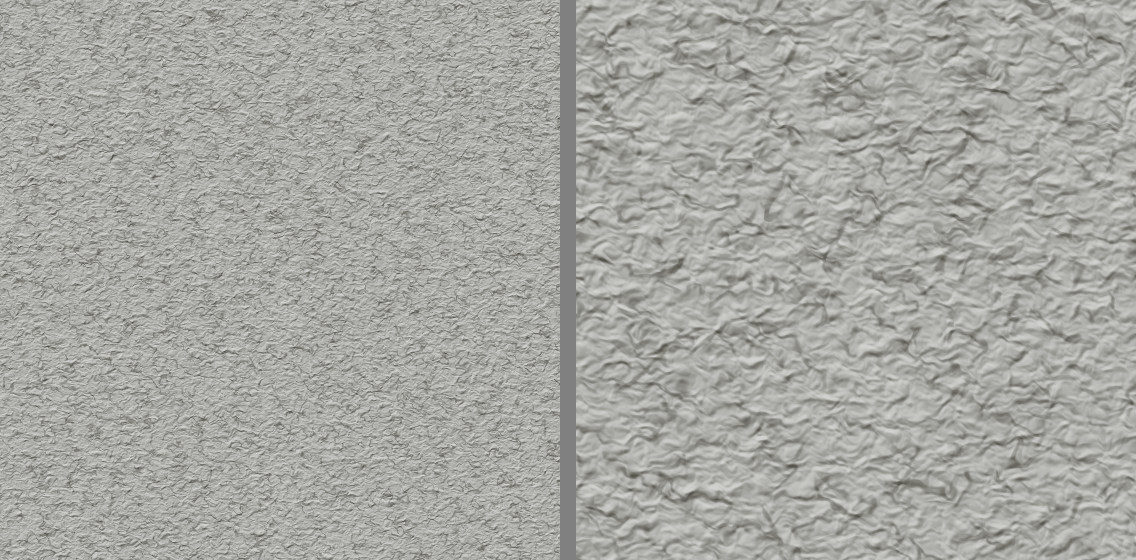
Left: the whole. Right: its middle third, enlarged.
Write a Shadertoy shader that draws this texture.

```glsl
// Rough grey plaster, lit from the upper left.
// A creased height field of gradient noise is shaded by its slope towards
// the light; broken hairline cracks, mostly level, are then darkened in.

// Unit gradient of a lattice point, from an integer hash.
vec2 latticeGradient(vec2 cell) {
    uvec2 k = uvec2(ivec2(cell));
    uint h = k.x * 1597u ^ k.y * 51749u;
    h = (h ^ (h >> 15)) * 73529u;
    h = (h ^ (h >> 13)) * 92821u;
    h ^= h >> 16;
    float angle = float(h & 65535u) * 6.2832 / 65536.0;
    return vec2(cos(angle), sin(angle));
}

float gradientNoise(vec2 p) {
    vec2 i = floor(p), f = p - i;
    vec2 u = f * f * f * (f * (f * 6.0 - 15.0) + 10.0);
    vec2 o = vec2(0.0, 1.0);
    float a = dot(latticeGradient(i), f);
    float b = dot(latticeGradient(i + o.yx), f - o.yx);
    float c = dot(latticeGradient(i + o.xy), f - o.xy);
    float d = dot(latticeGradient(i + 1.0), f - 1.0);
    return mix(mix(a, b, u.x), mix(c, d, u.x), u.y);
}

vec2 warp(vec2 p) {
    return p + 0.004 * vec2(gradientNoise(p * 75.0 + 7.3),
                            gradientNoise(p * 80.0 + 31.7));
}

// Flattened lumps parted by sharp valleys, in three sizes.
float plasterHeight(vec2 p) {
    vec2 q = warp(p) * vec2(60.0, 92.0);
    float height = 0.0, amplitude = 1.0;
    for (int i = 0; i < 3; i++) {
        float n = gradientNoise(q);
        height += amplitude * mix(n, abs(n), 0.65);
        q = mat2(1.0, 0.12, -0.12, 1.0) * q * 1.7 + 17.4;
        amplitude *= 0.66;
    }
    return height;
}

// Thin lines along the zero contours of stretched noise, broken by a mask.
// Dividing by the slope keeps each line equally thin along its length.
float cracks(vec2 p) {
    vec2 q = warp(p) + 0.003 * gradientNoise(p * 150.0 + 3.1);
    vec2 e = vec2(0.001, 0.0);
    float total = 0.0;
    for (int i = 0; i < 5; i++) {
        float k = float(i);
        float angle = (k - 1.9) * 0.32;
        float c = cos(angle), s = sin(angle);
        mat2 turn = mat2(c, -s, s, c);
        vec2 stretch = vec2(20.0, 58.0);
        float n = gradientNoise(turn * q * stretch + k * 23.7);
        vec2 slope = vec2(gradientNoise(turn * (q + e.xy) * stretch + k * 23.7),
                          gradientNoise(turn * (q + e.yx) * stretch + k * 23.7)) - n;
        float gap = abs(n) * e.x / (length(slope) + 0.01);
        float line = 1.0 - smoothstep(0.0002, 0.0018, gap);
        float mask = smoothstep(-0.02, 0.3, gradientNoise(p * vec2(32.0, 46.0) + k * 41.3));
        total += line * mask;
    }
    return min(total, 1.2);
}

void mainImage(out vec4 fragColor, in vec2 fragCoord) {
    vec2 p = fragCoord / iResolution.y;

    // Slope towards the light; lit faces saturate, shaded ones stay deep.
    vec2 towardsLight = vec2(-0.0007, 0.0018);
    float slope = plasterHeight(p) - plasterHeight(p + towardsLight);
    slope *= 1.0 + 0.7 * gradientNoise(p * 42.0 + 11.9);
    float shade = slope / (1.0 + 2.0 * max(slope, 0.0) + 0.4 * max(-slope, 0.0));

    // Cracks and a faint large-scale unevenness.
    float tone = 0.695 + 0.58 * shade - 0.15 * cracks(p);
    tone += 0.01 * gradientNoise(p * 7.0 + 5.2);
    tone = clamp(tone, 0.34, 0.82);

    vec3 shadowGrey = vec3(0.44, 0.437, 0.41);
    vec3 litGrey = vec3(0.76, 0.762, 0.748);
    fragColor = vec4(mix(shadowGrey, litGrey, (tone - 0.44) / 0.32), 1.0);
}
```
